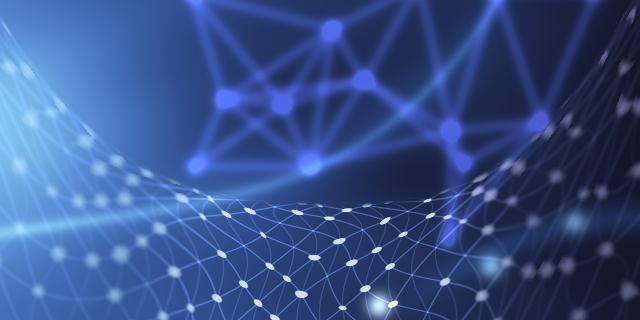
A Shadertoy shader for this background:

```glsl
// A valley-shaped net of lit points below a hazy blue arc and a blurred web.
// A tone field picks palette colours; the net is a lattice in warped
// coordinates, sharp in the middle and out of focus toward both sides.

#define FOCUS_X 1.03
#define VALLEY_X 1.08
#define VALLEY_Y 0.37
#define NET_COLUMNS 7.0
#define NET_ROWS 8.0
#define LINK_REACH 0.475
#define WEB_BLUR 0.021
#define WEB_GAIN 0.30
#define DOT_SIZE 0.016

const vec3 WEB_COLOR = vec3(0.25, 0.29, 0.72);
const vec2 WEB_NODES[14] = vec2[14](
    vec2(0.60, 1.02), vec2(0.70, 0.69), vec2(0.61, 0.48), vec2(0.885, 0.672),
    vec2(0.97, 0.48), vec2(1.04, 0.91), vec2(1.14, 0.75), vec2(1.31, 1.05),
    vec2(1.41, 0.59), vec2(1.45, 0.49), vec2(1.69, 0.62), vec2(1.86, 1.02),
    vec2(1.40, 0.25), vec2(1.55, 1.03));

float hash(vec2 p) {
    return fract(sin(dot(p, vec2(127.1, 311.7))) * 43758.5);
}

float bell(float d, float width) {
    return exp(-d * d / (width * width));
}

float segmentDistance(vec2 p, vec2 a, vec2 b) {
    vec2 ab = b - a;
    return length(p - a - ab * clamp(dot(p - a, ab) / dot(ab, ab), 0.0, 1.0));
}

// Palette ramp: night, navy, blue, azure, sky, ice
vec3 palette(float t) {
    vec3 c = mix(vec3(0.07, 0.08, 0.16), vec3(0.12, 0.18, 0.34), clamp(t, 0.0, 1.0));
    c = mix(c, vec3(0.18, 0.29, 0.54), clamp(t - 1.0, 0.0, 1.0));
    c = mix(c, vec3(0.26, 0.43, 0.71), clamp(t - 2.0, 0.0, 1.0));
    c = mix(c, vec3(0.36, 0.57, 0.84), clamp(t - 3.0, 0.0, 1.0));
    return mix(c, vec3(0.49, 0.74, 0.93), clamp(t - 4.0, 0.0, 1.2));
}

// Signed distance to the large sweeping arc
float arcDistance(vec2 p) {
    float x = max(p.x, 0.001);
    float curve = 0.27 + 0.14 * x + 0.072 * pow(x, 4.43);
    float slope = 0.14 + 0.319 * pow(x, 3.43);
    return (p.y - curve) / sqrt(1.0 + slope * slope);
}

float backgroundTone(vec2 p) {
    float tone = 2.9 - 1.45 * p.x;
    tone += 2.3 * bell(length((p - vec2(0.0, 0.62)) / vec2(0.38, 0.33)), 1.0);
    tone -= 0.6 * bell(length((p - vec2(0.86, 0.74)) / vec2(0.36, 0.24)), 1.0);
    tone -= 0.5 * bell(length((p - vec2(1.28, 0.45)) / vec2(0.24, 0.10)), 1.0);
    tone += 0.12 * sin(7.0 * p.x + 3.0 * sin(4.0 * p.y)) * sin(9.0 * p.y - 2.0 * p.x);
    float d = arcDistance(p);
    tone += 0.95 * bell(d, 0.022) + 0.75 * exp(-abs(d) / 0.075);
    float lowerArc = p.y - 0.32 + 0.5 * (2.0 - p.x) * (2.0 - p.x);
    return tone + 0.8 * bell(lowerArc, 0.045) * smoothstep(1.2, 1.55, p.x);
}

// Blurred web joining every pair of nearby nodes
float web(vec2 p) {
    float glow = 0.0;
    for (int i = 0; i < 14; i++) {
        vec2 a = WEB_NODES[i];
        glow += 1.2 * bell(length(p - a), 0.033);
        for (int j = i + 1; j < 14; j++) {
            vec2 b = WEB_NODES[j];
            if (distance(a, b) < LINK_REACH)
                glow += bell(segmentDistance(p, a, b), WEB_BLUR);
        }
    }
    return min(glow, 2.6);
}

// Depth of a point below the rim of the valley
float netDepth(vec2 p) {
    float x = p.x - VALLEY_X;
    float rise = x < 0.0 ? 0.47 * pow(-x, 3.0) : 0.85 * pow(x, 2.6);
    return VALLEY_Y + rise - p.y;
}

// Diagonal lattice coordinates on the net
vec2 netCoord(vec2 p) {
    float x = p.x - FOCUS_X;
    float u = NET_COLUMNS * x - x * x * x;
    float v = NET_ROWS * sqrt(max(netDepth(p), 0.0004));
    u += 0.22 * sin(1.7 * v + 0.8 * u);
    v += 0.18 * sin(2.1 * u + 0.6 * v);
    return vec2(u + v, u - v);
}

void mainImage(out vec4 fragColor, in vec2 fragCoord) {
    vec2 p = fragCoord / iResolution.y;
    p.x *= 2.0 * iResolution.y / iResolution.x;
    float pixel = 1.0 / iResolution.y;
    vec3 color = palette(backgroundTone(p));
    color += WEB_COLOR * web(p) * WEB_GAIN * smoothstep(0.12, 0.5, netDepth(vec2(p.x, 0.85 - p.y)) + 0.6);

    // Net: lattice offsets brought back to canvas units
    const float STEP = 0.001;
    vec2 q = netCoord(p);
    vec2 qx = (netCoord(p + vec2(STEP, 0.0)) - q) / STEP;
    vec2 qy = (netCoord(p + vec2(0.0, STEP)) - q) / STEP;
    vec2 cell = floor(q + 0.5);
    vec2 offset = q - cell;
    float det = qx.x * qy.y - qy.x * qx.y;
    vec2 local = vec2(qy.y * offset.x - qy.x * offset.y, qx.x * offset.y - qx.y * offset.x) / det;
    float depth = netDepth(p);
    float blur = smoothstep(0.28, 0.65, abs(p.x - FOCUS_X));
    float visible = smoothstep(0.0, 0.025, depth);

    // Threads along both diagonals and across them
    vec3 thread = vec3(abs(offset), abs(fract(q.x + q.y + 0.5) - 0.5));
    thread /= vec3(length(vec2(qx.x, qy.x)), length(vec2(qx.y, qy.y)), length(vec2(qx.x + qx.y, qy.x + qy.y)));
    vec3 lines = 1.0 - smoothstep(vec3(0.0), vec3(0.0008 + pixel + 0.008 * blur), thread);
    float threads = dot(lines, vec3(0.32, 0.32, 0.16)) * mix(1.0, 0.2, blur);
    color += vec3(0.55, 0.66, 0.9) * threads * visible;

    // Points: tilted flat discs in focus, round soft spots outside it
    float seed = hash(cell);
    float angle = mix(-0.65, 0.45, smoothstep(0.8, 1.25, p.x)) + 0.5 * (seed - 0.5);
    local = mat2(cos(angle), -sin(angle), sin(angle), cos(angle)) * local;
    local.y *= mix(mix(2.8, 1.8, smoothstep(0.0, 0.3, depth)), 1.0, blur);
    float size = DOT_SIZE * (0.7 + 0.6 * seed) * mix(1.0, 1.25, blur);
    float soft = pixel + 0.012 * blur;
    float dots = 1.0 - smoothstep(size - soft, size + soft, length(local));
    vec3 dotColor = mix(vec3(0.72, 0.90, 1.0), vec3(0.72, 0.72, 0.92), smoothstep(0.7, 1.6, p.x));
    dotColor = mix(vec3(0.86, 0.92, 1.0), dotColor, blur);
    float strength = mix(0.92, mix(0.5, 0.36, smoothstep(0.8, 1.4, p.x)), blur);
    color = mix(color, dotColor, dots * strength * visible * step(0.18, hash(cell + 7.3)));

    // Loose lights in the foreground
    color += vec3(0.72, 0.76, 0.72) * bell(length(p - vec2(1.185, 0.045)), 0.036);
    color += vec3(0.36, 0.50, 0.54) * bell(length(p - vec2(1.536, 0.167)), 0.036);
    color += vec3(0.24, 0.33, 0.36) * bell(length(p - vec2(1.797, 0.305)), 0.036);
    fragColor = vec4(clamp(color, 0.0, 1.0), 1.0);
}
```
